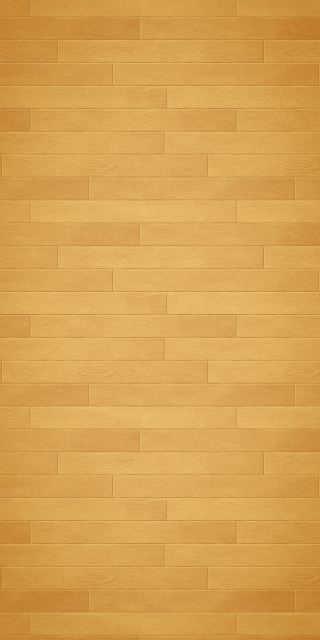
A Shadertoy shader for this texture:

```glsl
const float TILE = 0.644;             // plank length, in canvas widths
const float ROWS = 9.0;               // staggered rows before the floor repeats
const float ROW_HEIGHT = TILE / ROWS;
const float FIRST_SEAM = 0.0525;      // distance of the first seam from the top

const vec3 HONEY = vec3(0.882, 0.695, 0.39);
const vec3 AMBER = vec3(0.775, 0.53, 0.205);
const vec3 TONE_SHIFT = vec3(0.029, 0.049, 0.039);
const vec3 SEAM_DARK = vec3(0.66, 0.44, 0.17);
const vec3 SEAM_LIGHT = vec3(0.93, 0.77, 0.47);

// Joint offset (in plank lengths) and tone of each row
const float JOINT[9] = float[9](0.676, 0.279, 0.546, 0.809, 0.146, 0.797, 0.008, 0.429, 0.146);
const float TONE[9] = float[9](-0.4, 0.4, 0.2, 0.5, 0.0, 0.2, 0.15, -0.4, 0.6);

float hash(vec2 p) {
    vec3 q = fract(vec3(p.xyx) * 0.1031);
    q += dot(q, q.yzx + 33.33);
    return fract((q.x + q.y) * q.z);
}

float noise(vec2 p) {
    vec2 i = floor(p), f = fract(p);
    f = f * f * (3.0 - 2.0 * f);
    return mix(mix(hash(i), hash(i + vec2(1, 0)), f.x),
               mix(hash(i + vec2(0, 1)), hash(i + vec2(1, 1)), f.x), f.y);
}

// Antialiased coverage of a thin line at signed distance d
float line(float d, float halfWidth, float px) {
    return clamp((halfWidth - abs(d)) / px + 0.5, 0.0, min(1.0, 2.0 * halfWidth / px));
}

// Nested arches of growth rings around a point on the plank
float rings(vec2 p, vec2 centre, float seed) {
    vec2 d = (p - centre) * vec2(1.0, 4.5);
    float warp = noise(p * vec2(30.0, 70.0) + seed) * 0.035;
    float r = length(d) + warp;
    return pow(0.5 + 0.5 * sin(r * 190.0), 3.0) * smoothstep(0.21, 0.05, r);
}

// Lightness of the wood; p is the position in the plank, in canvas widths
float woodTone(vec2 p, float along, float row) {
    float seed = row * 37.0;
    float cut = row == 2.0 ? 0.36 : mix(0.45, 0.85, hash(vec2(row, 4.0)));
    float tone = TONE[int(row)];

    // Ends darken, and some planks change tone part way along
    tone -= 0.55 * smoothstep(0.55, 1.0, along);
    tone -= 0.4 * hash(vec2(row, 9.0)) * smoothstep(cut - 0.004, cut + 0.004, along);

    // Broad clouds, long fibres and fine pores
    tone += 0.75 * (noise(p * vec2(14.0, 35.0) + seed) - 0.5);
    tone += 0.5 * (noise(p * vec2(45.0, 240.0) + seed) - 0.5);
    tone += 0.95 * (noise(p * vec2(230.0, 420.0) + seed) - 0.5);

    // Figured grain on a few rows
    float figure = row == 6.0 ? 1.0 : row == 1.0 ? 0.65 : row == 4.0 ? 0.25 : 0.0;
    float middle = row == 6.0 ? 0.31 : 0.16;
    tone -= figure * rings(p, vec2(middle, ROW_HEIGHT * 0.55), seed);

    // Pale streak near the end of one row
    float streak = row == 3.0 ? smoothstep(0.8, 0.95, along) : 0.0;
    float drift = p.y - 0.006 - 0.012 * noise(vec2(p.x * 30.0, seed));
    return tone + 1.3 * streak * smoothstep(0.006, 0.0, abs(drift));
}

// Faint worn groove with a lit edge just after it
vec3 groove(vec3 col, float d, float px, float dark, float light) {
    col = mix(col, SEAM_LIGHT, light * line(d - 0.0030, 0.0014, px));
    return mix(col, SEAM_DARK, dark * line(d, 0.0013, px));
}

void mainImage(out vec4 fragColor, in vec2 fragCoord) {
    float px = 1.0 / iResolution.x;
    vec2 uv = fragCoord * px;
    float top = iResolution.y * px;

    // Row and plank coordinates
    float v = (top - uv.y - FIRST_SEAM) / ROW_HEIGHT;
    float row = mod(floor(v), ROWS);
    float along = fract(uv.x / TILE - JOINT[int(row)]);
    vec2 p = vec2(along * TILE, fract(v) * ROW_HEIGHT);

    // Warm light fading towards the border
    vec2 q = fragCoord / iResolution.xy * 2.0 - 1.0;
    float fade = smoothstep(-0.1, 1.8, dot(q * q, vec2(0.8, 1.0)));
    vec3 col = mix(HONEY, AMBER, fade);
    col += TONE_SHIFT * woodTone(p, along, row);

    // Seams between rows and joints between plank ends
    float seam = p.y - ROW_HEIGHT * step(0.5, fract(v));
    float joint = p.x - TILE * step(0.5, along);
    float wear = noise(vec2(p.x * 60.0, row * 5.0));
    float glint = 1.0 - 0.5 * fade;
    col = groove(col, joint, px, 0.5, 0.45 * glint);
    col = groove(col, seam, px, mix(0.3, 0.65, wear), mix(0.75, 0.45, wear) * glint);

    fragColor = vec4(clamp(col, 0.0, 1.0), 1.0);
}
```
